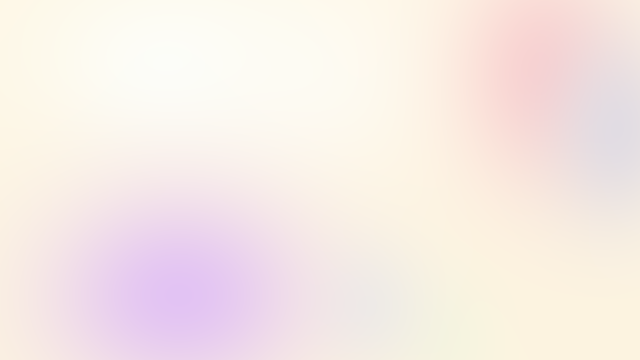
A Shadertoy shader for this background:

```glsl
// Soft pastel backdrop: cream with blurred white, rose, mist and lavender glows.

// Base gradient
const vec3 CREAM_TOP    = vec3(0.995, 0.970, 0.900);
const vec3 CREAM_BOTTOM = vec3(0.990, 0.955, 0.878);

// Glow colours; alpha is the strength at the centre
const vec4 WHITE    = vec4(0.990, 0.993, 0.975, 0.95);
const vec4 PEARL    = vec4(0.995, 0.985, 0.960, 0.75);
const vec4 ROSE     = vec4(0.975, 0.800, 0.805, 0.90);
const vec4 MIST     = vec4(0.865, 0.855, 0.895, 0.85);
const vec4 LAVENDER = vec4(0.885, 0.760, 0.955, 0.98);
const vec4 SILVER   = vec4(0.890, 0.910, 0.920, 0.50);
const vec4 MINT     = vec4(0.950, 0.960, 0.875, 0.65);

// Glow shapes: centre xy, radii zw, as fractions of the canvas
const vec4 WHITE_SHAPE    = vec4(0.26, 0.82, 0.19, 0.25);
const vec4 PEARL_SHAPE    = vec4(0.49, 0.79, 0.18, 0.28);
const vec4 ROSE_SHAPE     = vec4(0.85, 0.80, 0.135, 0.32);
const vec4 MIST_SHAPE     = vec4(0.965, 0.64, 0.105, 0.26);
const vec4 LAVENDER_SHAPE = vec4(0.28, 0.18, 0.195, 0.28);
const vec4 SILVER_SHAPE   = vec4(0.58, 0.15, 0.09, 0.18);
const vec4 MINT_SHAPE     = vec4(0.70, 0.05, 0.08, 0.18);

// Blend an elliptical Gaussian glow over a colour
vec3 addGlow(vec3 base, vec2 uv, vec4 shape, vec4 glow) {
    vec2 d = (uv - shape.xy) / shape.zw;
    return mix(base, glow.rgb, glow.a * exp(-dot(d, d)));
}

void mainImage(out vec4 fragColor, in vec2 fragCoord) {
    vec2 uv = fragCoord / iResolution.xy;
    vec3 color = mix(CREAM_BOTTOM, CREAM_TOP, smoothstep(0.0, 1.0, uv.y));

    // Pale light, upper left
    color = addGlow(color, uv, PEARL_SHAPE, PEARL);
    color = addGlow(color, uv, WHITE_SHAPE, WHITE);

    // Rose fading into cool mist, upper right
    color = addGlow(color, uv, ROSE_SHAPE, ROSE);
    color = addGlow(color, uv, MIST_SHAPE, MIST);

    // Lavender with a faint cool fringe, along the bottom
    color = addGlow(color, uv, MINT_SHAPE, MINT);
    color = addGlow(color, uv, SILVER_SHAPE, SILVER);
    color = addGlow(color, uv, LAVENDER_SHAPE, LAVENDER);

    fragColor = vec4(color, 1.0);
}
```
